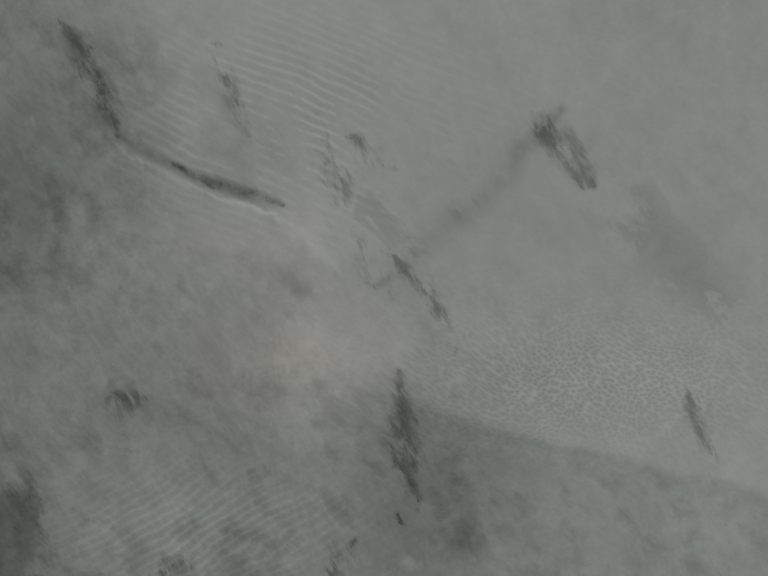
Write a Shadertoy shader that draws this texture.

```glsl
// Draws hazy grey desert terrain from above: pale plains, dune ripples, a ridge and dark wisps.

const mat2 TURN = mat2(0.8, 0.6, -0.6, 0.8);
const vec3 NEUTRAL = vec3(-0.001, 0.009, -0.001);
const vec3 WARM = vec3(0.013, 0.0, -0.009);
const vec3 COOL = vec3(-0.007, 0.001, 0.001);

// Dark wisps, each as start.xy and end.xy
const vec4 WISPS[12] = vec4[12](
    vec4(0.63, 0.59, 0.67, 0.47), vec4(0.68, 0.56, 0.79, 0.39),
    vec4(0.70, 0.36, 0.71, 0.09), vec4(0.36, 0.92, 0.42, 0.78),
    vec4(0.10, 0.98, 0.20, 0.76), vec4(0.58, 0.75, 0.60, 0.63),
    vec4(0.60, 0.75, 0.67, 0.71), vec4(0.95, 0.80, 1.02, 0.66),
    vec4(1.20, 0.32, 1.24, 0.18), vec4(0.56, 0.00, 0.62, 0.07),
    vec4(0.28, 0.00, 0.34, 0.03), vec4(0.18, 0.31, 0.26, 0.29));

vec2 hash2(vec2 c) {
    vec3 q = fract(c.xyx * vec3(0.1031, 0.1030, 0.0973));
    q += dot(q, q.yzx + 33.33);
    return fract((q.xx + q.yz) * q.zy);
}

// Cellular noise: distance to the nearest scattered point
float cells(vec2 p) {
    vec2 cell = floor(p), f = fract(p);
    float nearest = 2.0;
    for (int y = -1; y <= 1; y++)
    for (int x = -1; x <= 1; x++) {
        vec2 o = vec2(x, y);
        vec2 d = o + hash2(cell + o) - f;
        nearest = min(nearest, dot(d, d));
    }
    return sqrt(nearest);
}

float valueNoise(vec2 p) {
    vec2 cell = floor(p), f = fract(p);
    f = f * f * (3.0 - 2.0 * f);
    vec2 e = vec2(1.0, 0.0);
    return mix(mix(hash2(cell).x, hash2(cell + e).x, f.x),
               mix(hash2(cell + e.yx).x, hash2(cell + e.xx).x, f.x), f.y) - 0.5;
}

// Layered noise around zero; roughness weighs the finer layers
float clouds(vec2 p, float roughness) {
    float sum = 0.0, amp = 3.6;
    for (int i = 0; i < 6; i++) {
        sum += amp * valueNoise(p);
        p = TURN * p * 1.93 + 17.3;
        amp *= roughness;
    }
    return sum;
}

// Coordinates along and across a direction
vec2 along(vec2 p, float angle) {
    float c = cos(angle), s = sin(angle);
    return vec2(c * p.x + s * p.y, c * p.y - s * p.x);
}

// Soft line from a to b, thinner towards its ends
float streak(vec2 p, vec2 a, vec2 b, float width) {
    vec2 ab = b - a;
    float t = clamp(dot(p - a, ab) / dot(ab, ab), 0.0, 1.0);
    float d = length(p - a - ab * t) / (width * (0.3 + 2.8 * t * (1.0 - t)));
    return exp(-d * d);
}

float patchMask(vec2 p, vec2 centre, vec2 radius) {
    vec2 d = (p - centre) / radius;
    return exp(-dot(d, d));
}

// Wavy dune crests running along an angle
float ripples(vec2 p, float angle, float frequency, float bend) {
    float wave = 0.5 + 0.5 * sin(along(p, angle).y * frequency + bend);
    return wave * wave - 0.375;
}

void mainImage(out vec4 fragColor, in vec2 fragCoord) {
    vec2 p = fragCoord / iResolution.y;
    float haze = clouds(p * 3.5 + 3.0, 0.5);
    vec2 warped = p + 0.02 * vec2(haze, -haze);
    float flow = clouds(along(warped, -0.25) * vec2(5.0, 11.0) + 8.0, 0.64);
    float detail = clouds(along(warped, -0.95) * vec2(9.0, 20.0) + 31.0, 0.68);
    float fine = clouds(p * 38.0 + 50.0, 0.68);
    vec2 bent = p + 0.004 * vec2(detail, flow);

    // Regions: rough ground at left, a shaded shelf at the bottom
    float rough = 1.0 - smoothstep(-0.14, 0.16, p.x - 0.2 - 0.71 * (1.0 - p.y) + 0.05 * haze);
    float shelfEdge = 0.288 - 0.243 * (p.x - 0.75) + 0.005 * flow;
    float shelf = (1.0 - smoothstep(-0.02, 0.008, p.y - shelfEdge)) * smoothstep(0.5, 0.8, p.x);
    float ground = max(rough, 0.85 * shelf);
    float glow = patchMask(p, vec2(0.52, 0.38), vec2(0.20, 0.12));
    float slope = patchMask(p, vec2(0.42, 0.60), vec2(0.15, 0.09));
    float calm = 1.0 - 0.6 * slope;

    float tone = 0.512 - 0.064 * rough - 0.050 * shelf + 0.006 * haze;
    tone += 0.045 * glow + 0.042 * slope;
    tone += ground * calm * (0.014 * haze + 0.018 * flow + 0.014 * detail + 0.007 * fine);
    tone += 0.004 * detail + 0.004 * fine;
    tone -= 0.035 * patchMask(p, vec2(0.0, 0.75), vec2(0.25, 0.35));

    // Torn dark patches on the rough ground, the middle and down the right
    float drift = streak(p, vec2(0.93, 0.80), vec2(1.30, 0.42), 0.07);
    float middle = patchMask(p, vec2(0.64, 0.64), vec2(0.17, 0.20));
    float veil = max(max(0.8 * ground * calm, 0.8 * drift), 0.8 * middle);
    tone -= 0.066 * veil * smoothstep(0.1, 2.0, detail + 0.5 * flow + 0.2 * fine);

    // Ripple fields and fine dune grain
    float dunes = patchMask(p, vec2(0.48, 0.79), vec2(0.25, 0.15)) * smoothstep(-1.4, 1.0, detail);
    float lowDunes = patchMask(p, vec2(0.36, 0.08), vec2(0.24, 0.10));
    float grain = patchMask(p, vec2(1.02, 0.34), vec2(0.30, 0.10));
    tone += 0.056 * dunes * ripples(p, -0.42, 380.0, 3.0 * haze + 0.8 * flow);
    tone += 0.038 * lowDunes * (ripples(p, 0.55, 400.0, 3.0 * haze + 1.5 * flow) + 0.9);
    tone += (0.080 * grain + 0.010) * (cells(along(warped, -0.5) * vec2(85.0, 150.0)) - 0.48);

    // Ridge: shadow on top, bright rim below
    vec2 rim = bent + vec2(0.006, 0.014);
    vec2 top = vec2(0.20, 0.765), mid = vec2(0.37, 0.683);
    vec2 low = vec2(0.49, 0.645), foot = vec2(0.60, 0.53);
    float torn = 1.0 + 0.25 * fine;
    tone -= torn * (0.070 * streak(bent, top, mid, 0.011) + 0.13 * streak(bent, vec2(0.30, 0.72), low, 0.013));
    tone += 0.035 * streak(rim, top, mid, 0.006) + 0.050 * streak(rim, mid, low, 0.005);
    tone += 0.030 * streak(rim, low, foot, 0.016);

    // Faint diagonal band and ragged wisps
    tone -= (0.046 + 0.014 * detail) * streak(bent, vec2(0.66, 0.50), vec2(0.98, 0.81), 0.026);
    float wisps = 0.0;
    for (int i = 0; i < 12; i++)
        wisps = max(wisps, streak(p + 0.009 * vec2(detail, flow), WISPS[i].xy, WISPS[i].zw, 0.022));
    float shreds = clouds(along(p, -1.1) * vec2(13.0, 38.0), 0.68);
    tone -= wisps * 0.125 * smoothstep(-1.4, 1.6, shreds);

    // Dark corner and soft falloff at upper right
    float cornerDistance = length((p - vec2(0.0, 0.06)) * vec2(1.2, 1.0)) + 0.012 * detail;
    tone -= (1.0 - smoothstep(0.07, 0.12, cornerDistance)) * (0.12 + 0.02 * flow);
    tone -= 0.012 * smoothstep(0.45, 1.0, p.y) * smoothstep(0.9, 1.33, p.x);

    float coolness = ground * smoothstep(-0.8, 1.2, flow) * (1.0 - glow);
    vec3 tint = NEUTRAL + WARM * (glow + 0.7 * slope) + COOL * coolness;
    fragColor = vec4(vec3(clamp(tone, 0.26, 0.56)) + tint, 1.0);
}
```
